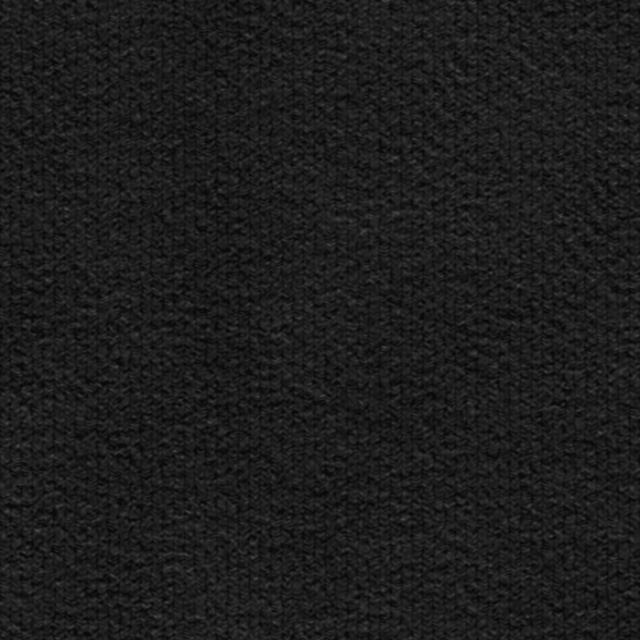
Give the GLSL for this texture, as a three.js fragment shader.

```glsl
// Dark charcoal knitted fabric with fine vertical ribs and small grainy stitches
varying vec2 vUv;

float hash(vec2 p) {
  return fract(sin(dot(p, vec2(127.1, 311.7))) * 43758.5453);
}

float noise(vec2 p) {
  vec2 cell = floor(p);
  vec2 f = fract(p);
  f = f * f * (3.0 - 2.0 * f);
  return mix(mix(hash(cell), hash(cell + vec2(1.0, 0.0)), f.x),
             mix(hash(cell + vec2(0.0, 1.0)), hash(cell + vec2(1.0, 1.0)), f.x), f.y);
}

// Bumps lit along a direction, without broad light and dark areas
float relief(vec2 p, vec2 toLight) {
  return noise(p) - noise(p + toLight);
}

// Broad, soft wear across the cloth
float mottling(vec2 p) {
  return 0.55 * noise(p) + 0.3 * noise(p * 2.3 + 17.3) + 0.15 * noise(p * 5.1 + 41.7);
}

// Relief of one column of slanted stitches
float stitchColumn(float id, float across, float height) {
  float lean = (mod(id, 2.0) < 0.5 ? 0.4 : -0.4) + 0.4 * (hash(vec2(id, 8.0)) - 0.5);
  float row = height * 118.0 + lean * across + hash(vec2(id, 3.0));
  row += 1.6 * (noise(vec2(id * 3.7, height * 52.0)) - 0.5);
  float strength = 0.3 + 1.4 * noise(vec2(id * 5.3 + 11.0, height * 80.0));
  return strength * cos(6.2831853 * row);
}

void main() {
  // Stitch columns wander slightly; two of them make one rib
  float column = vUv.x * 118.0 + 0.6 * (noise(vUv * vec2(50.0, 85.0)) - 0.5);
  float id = floor(column);
  float across = fract(column) - 0.5;

  // Neighbouring columns blend softly where they meet
  float blend = smoothstep(0.25, 0.5, abs(across)) * 0.5;
  float neighbour = across > 0.0 ? 1.0 : -1.0;
  float stitches = mix(stitchColumn(id, across, vUv.y),
                       stitchColumn(id + neighbour, across - neighbour, vUv.y), blend);

  // Narrow broken grooves between the ribs, fainter inside them
  float toGroove = 0.5 - abs(fract(column * 0.5) - 0.5);
  float groove = 1.0 - smoothstep(0.0, 0.22, toGroove);
  groove *= 0.65 + 0.7 * noise(vec2(floor(column * 0.5 + 0.5) * 3.1, vUv.y * 70.0));
  float crease = smoothstep(0.3, 0.5, toGroove);

  // Yarn bumps and matted fibres in two slants
  float yarn = relief(vec2(column, vUv.y * 105.0) + 5.0, vec2(0.5, 1.1));
  vec2 rising = vec2(vUv.x + 0.6 * vUv.y, vUv.y - 0.6 * vUv.x);
  vec2 falling = vec2(vUv.x - 0.6 * vUv.y, vUv.y + 0.6 * vUv.x);
  float fibre = relief(rising * vec2(105.0, 175.0) + 43.0, vec2(0.3, 1.1))
              + relief(falling * vec2(105.0, 175.0) + 71.0, vec2(-0.3, 1.1));
  float wear = mottling(vUv * 6.0 + 2.0) - 0.5;

  float tone = 0.121 + 0.02 * stitches - 0.034 * groove - 0.008 * crease
             + 0.055 * yarn + 0.056 * fibre + 0.034 * wear;

  // Stretch the highlights and hold the shadows above black
  tone += 5.0 * pow(max(tone - 0.14, 0.0), 2.0);
  gl_FragColor = vec4(vec3(clamp(tone, 0.04, 0.27)), 1.0);
}
```
